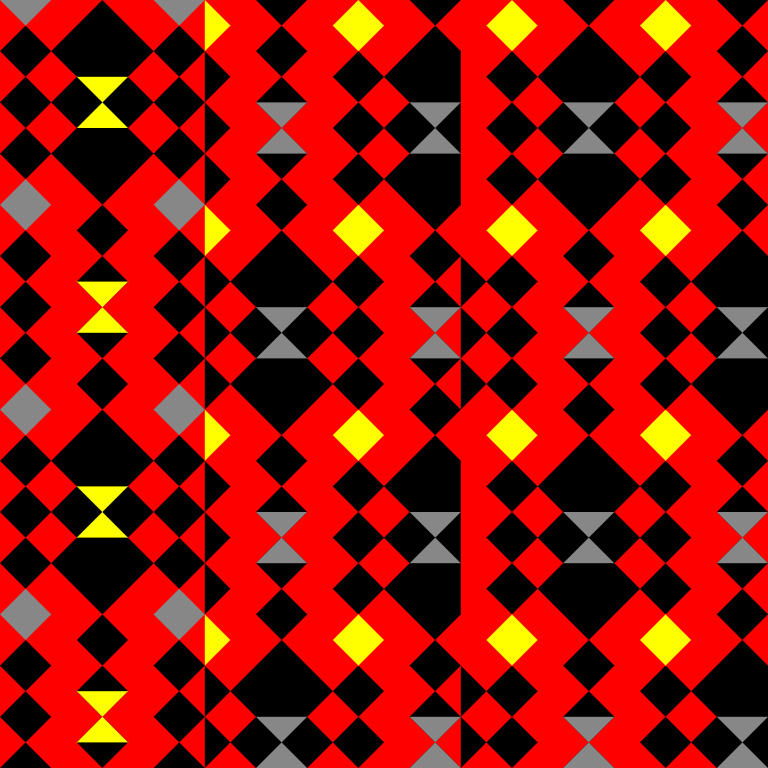
Write a WebGL 2 fragment shader that draws this pattern.

```glsl
#version 300 es
precision highp float;

uniform vec2 u_resolution;
out vec4 outColor;

const float GRID = 30.0;               // half-diamonds across the canvas
const vec2 CELL = vec2(6.0, 8.0);      // spacing of the motifs
const float SMALL = 1.0;               // reach of a small diamond
const float LARGE = 2.0;               // reach of a large diamond
const float SEAM_LEFT = 8.0;           // panel borders
const float SEAM_RIGHT = 18.0;
const vec2 LEFT_MOTIF = vec2(4.0, 4.0);    // centre of one large motif per panel
const vec2 MIDDLE_MOTIF = vec2(17.0, 5.0);
const vec2 RIGHT_MOTIF = vec2(23.0, 5.0);
const vec3 RED = vec3(0.995, 0.0, 0.0);
const vec3 BLACK = vec3(0.0);
const vec3 GREY = vec3(0.53);
const vec3 YELLOW = vec3(1.0, 1.0, 0.0);
const float DIAGONAL = 0.70710678;

float pixelSize;

float coverage(float dist) {
    return clamp(0.5 - dist / pixelSize, 0.0, 1.0);
}

float diamond(vec2 p, float reach) {
    return (abs(p.x) + abs(p.y) - reach) * DIAGONAL;
}

float hourglass(vec2 p) {
    return max((abs(p.x) - abs(p.y)) * DIAGONAL, abs(p.y) - SMALL);
}

vec3 panel(vec2 p, vec2 motif, vec3 diamondAccent, vec3 glassAccent) {
    vec2 q = p - motif;
    vec2 cell = floor(q / CELL + 0.5);
    vec2 s = abs(q - cell * CELL);
    bool isLarge = mod(cell.x + cell.y, 2.0) < 0.5;

    // Central motif: overlapping large diamonds or a chain of small ones
    float core = isLarge
        ? diamond(vec2(s.x, min(s.y, abs(s.y - 2.0))), LARGE)
        : diamond(vec2(s.x, abs(s.y - 2.0) - 1.0), SMALL);
    vec3 color = mix(RED, BLACK, coverage(core));
    color = mix(color, glassAccent, coverage(hourglass(s)));

    // Side chain: every fourth diamond is accented
    vec2 side = vec2(0.5 * CELL.x - s.x, s.y - 2.0 * floor(0.5 * s.y + 0.5));
    vec3 sideColor = s.y > 3.0 ? diamondAccent : BLACK;
    return mix(color, sideColor, coverage(diamond(side, SMALL)));
}

void main() {
    vec2 p = gl_FragCoord.xy / u_resolution * GRID;
    p.y = GRID - p.y;
    pixelSize = GRID / min(u_resolution.x, u_resolution.y);

    // Three panels meet at straight vertical seams
    vec3 color = panel(p, LEFT_MOTIF, GREY, YELLOW);
    color = mix(color, panel(p, MIDDLE_MOTIF, YELLOW, GREY), coverage(SEAM_LEFT - p.x));
    color = mix(color, panel(p, RIGHT_MOTIF, YELLOW, GREY), coverage(SEAM_RIGHT - p.x));
    outColor = vec4(color, 1.0);
}
```
